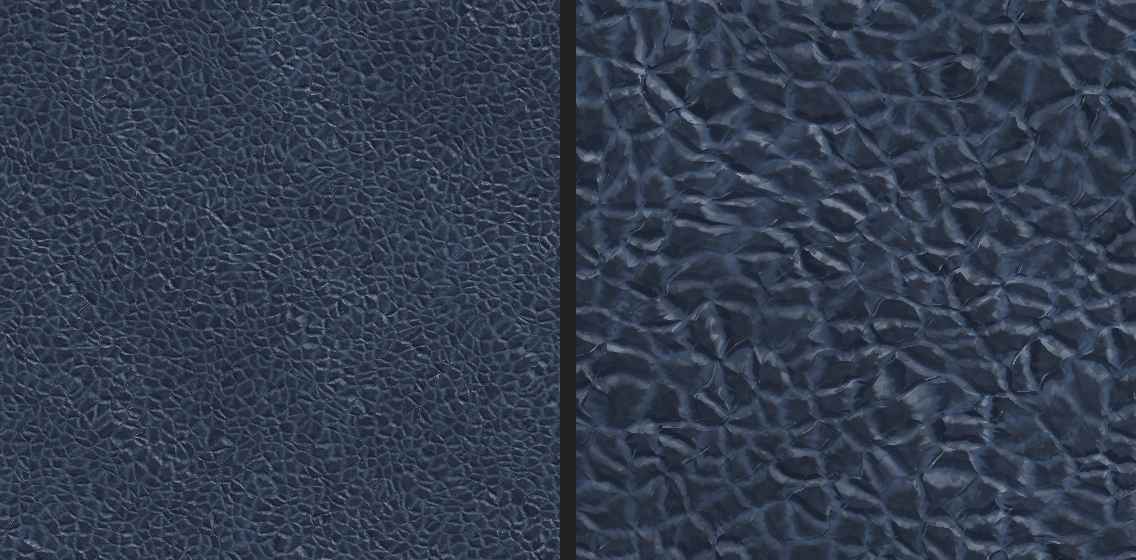
Left: the whole. Right: its middle third, enlarged.
Write a WebGL 1 fragment shader that draws this texture.

```glsl
precision highp float;

uniform vec2 u_resolution;

const vec3 PEBBLE = vec3(0.160, 0.190, 0.250);
const vec3 VEIN = vec3(0.225, 0.285, 0.375);
const vec3 CREASE = vec3(0.105, 0.125, 0.180);
const vec3 SHEEN = vec3(0.630, 0.670, 0.730);
const vec2 LIGHT_DIR = vec2(0.50, 0.87);

vec2 hash2(vec2 p) {
  vec3 q = fract(p.xyx * vec3(0.1031, 0.1030, 0.0973));
  q += dot(q, q.yzx + 33.33);
  return fract((q.xx + q.yz) * q.zy);
}

// Cellular noise: x = distance to the cell border, y = random value of the cell
vec2 cells(vec2 p, float jitter) {
  vec2 base = floor(p);
  vec2 local = p - base;
  vec2 nearest = vec2(0.0);
  vec2 second = vec2(0.0);
  float d1 = 9.0;
  float d2 = 9.0;
  float id = 0.0;
  for (int j = -1; j <= 1; j++) {
    for (int i = -1; i <= 1; i++) {
      vec2 offset = vec2(float(i), float(j));
      vec2 rnd = hash2(base + offset + 100.0);
      vec2 r = offset + 0.5 + jitter * (rnd - 0.5) - local;
      float d = dot(r, r);
      if (d < d1) {
        d2 = d1;
        second = nearest;
        d1 = d;
        nearest = r;
        id = rnd.x;
      } else if (d < d2) {
        d2 = d;
        second = r;
      }
    }
  }
  float border = 0.5 * (d2 - d1) / max(length(second - nearest), 0.001);
  return vec2(border, id);
}

// Layered sines, roughly -1 to 1
float waves(vec2 p) {
  float a = sin(p.x + 1.7 * sin(0.8 * p.y + 0.6));
  float b = sin(1.3 * p.y - 0.7 * p.x + 1.5 * sin(1.1 * p.x + 2.0));
  float c = sin(2.3 * p.x + 1.9 * p.y + 1.2 * sin(1.7 * p.y));
  return 0.4 * a + 0.35 * b + 0.25 * c;
}

// Bends the grid so that pebbles vary in size and direction
vec2 hideSpace(vec2 uv, vec2 density) {
  vec2 bend = vec2(waves(uv * 17.0), waves(uv.yx * 19.0 + 4.0));
  vec2 wobble = vec2(waves(uv * 95.0 + 2.0), waves(uv.yx * 90.0 + 7.0));
  return uv * density + 0.75 * bend + 0.16 * wobble;
}

float dome(float border, float width) {
  return smoothstep(0.0, width, border);
}

// Rounded pebbles with finer wrinkles on top
float hideHeight(vec2 p) {
  float pebbles = dome(cells(p, 0.9).x, 0.31);
  float wrinkles = dome(cells(p * 2.3 + 11.0, 0.95).x, 0.35);
  return pebbles + 0.13 * wrinkles;
}

void main() {
  vec2 uv = gl_FragCoord.xy / u_resolution;
  vec2 p = hideSpace(uv, vec2(45.0, 53.0));

  // Slope of the surface toward the light
  float stepSize = 0.08;
  float h = hideHeight(p);
  vec2 rise = vec2(hideHeight(p + vec2(stepSize, 0.0)),
                   hideHeight(p + vec2(0.0, stepSize))) - h;
  float facing = -dot(rise / stepSize, LIGHT_DIR);

  // Broad patches, diagonal glossy bands and fine grain
  float patches = waves(uv * 7.0 + 3.0);
  float bands = waves(vec2(uv.x + 0.8 * uv.y, 0.3 * (uv.y - uv.x)) * 15.0);
  float local = waves(uv * 70.0 + 5.0);
  vec2 grain = cells(uv * 190.0, 0.95);
  float tint = cells(p, 0.9).y;

  // Dyed pebbles between paler blue veins
  float top = smoothstep(0.05, 1.05, h);
  vec3 color = mix(VEIN, PEBBLE, top);
  color *= 1.0 + 0.16 * (tint - 0.5) + 0.07 * patches;
  color *= 1.0 + 0.22 * (grain.y - 0.5);

  // Shaded creases below the pebbles
  float shade = smoothstep(0.4, 3.6, -facing);
  color = mix(color, CREASE, shade * clamp(0.72 + 0.35 * local, 0.0, 0.95));

  // Broken gloss on the lit rims
  float gloss = clamp(0.34 + 0.22 * bands + 0.22 * local, 0.05, 0.8);
  float broken = mix(0.35, 1.15, grain.y);
  color = mix(color, SHEEN, smoothstep(1.1, 4.6, facing) * gloss * broken);
  color += 0.018 * smoothstep(0.0, 1.5, facing);

  gl_FragColor = vec4(color, 1.0);
}
```
